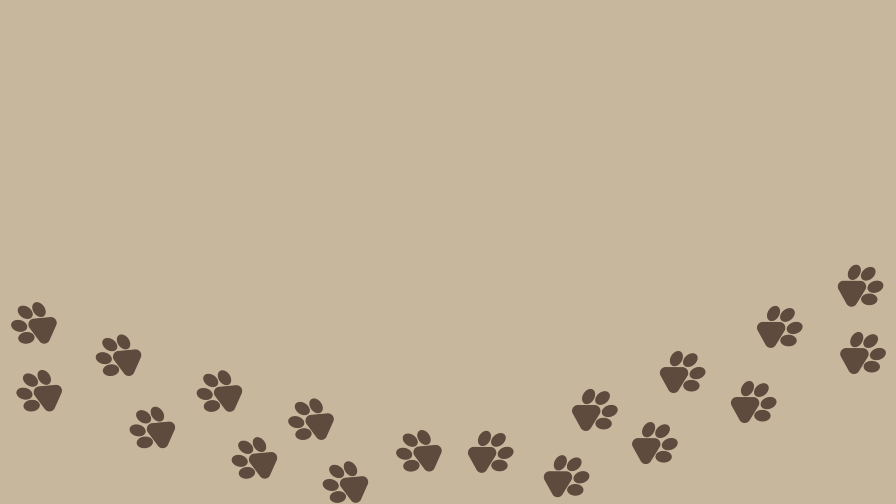
This background is drawn by a WebGL 2 fragment shader. Its source:

```glsl
#version 300 es
precision highp float;
// Draws four curving trails of dark paw prints climbing both sides of a plain tan ground.

uniform vec2 u_resolution;
out vec4 fragColor;

// Lengths are in grid units: GRID.y units span the canvas height.
const vec2 GRID = vec2(768.0, 432.0);
const vec3 GROUND = vec3(0.775, 0.718, 0.616);
const vec3 PRINT = vec3(0.373, 0.294, 0.243);

const vec2 PAD_OFFSET = vec2(5.0, -4.0);
const vec2 PAD_FRONT = vec2(6.2, 0.0);
const vec2 PAD_REAR = vec2(-6.3, 7.0);
const float PAD_ROUND = 5.0;
const vec2 TOE_SIZE = vec2(7.0, 5.0);
const float TOE_SPREAD = radians(40.0);
const float TOE_REACH_INNER = 18.6;
const float TOE_REACH_OUTER = 15.3;
const float HEADING_LEFT = radians(156.0);
const float HEADING_RIGHT = radians(151.0);

vec2 rotate(vec2 p, float angle) {
    float c = cos(angle), s = sin(angle);
    return vec2(c * p.x - s * p.y, s * p.x + c * p.y);
}

float segmentDistance(vec2 p, vec2 a, vec2 b) {
    vec2 ab = b - a;
    float t = clamp(dot(p - a, ab) / dot(ab, ab), 0.0, 1.0);
    return length(p - a - ab * t);
}

float ellipseDistance(vec2 p, vec2 radii) {
    float k = length(p / radii);
    float slope = length(p / (radii * radii));
    return k * (k - 1.0) / max(slope, 0.001);
}

// A paw facing +x, with its pad at the origin.
float pawDistance(vec2 p) {
    // Thick edges fill the small triangular pad completely.
    vec2 q = vec2(p.x, abs(p.y));
    float d = min(segmentDistance(q, PAD_FRONT, PAD_REAR),
                  segmentDistance(q, PAD_REAR, vec2(PAD_REAR.x, 0.0))) - PAD_ROUND;

    // Four toes fan out around the front of the pad.
    for (int i = 0; i < 4; i++) {
        float place = float(i) - 1.5;
        float angle = place * TOE_SPREAD;
        float reach = abs(place) < 1.0 ? TOE_REACH_INNER : TOE_REACH_OUTER;
        vec2 toe = p - reach * vec2(cos(angle), sin(angle));
        d = min(d, ellipseDistance(rotate(toe, -0.5 * angle), TOE_SIZE));
    }
    return d;
}

// Steps along a bent path; sway shifts alternate prints to either side.
float trailDistance(vec2 p, vec2 start, vec2 stride, vec2 bend, vec2 sway, int count) {
    float side = sign(stride.x);
    float heading = side < 0.0 ? HEADING_LEFT : HEADING_RIGHT;
    float d = GRID.x;
    for (int i = 0; i < count; i++) {
        float k = float(i);
        float foot = 1.0 - 2.0 * mod(k, 2.0);
        vec2 local = p - (start + stride * k + bend * k * k + sway * foot);
        local.x *= -side;
        d = min(d, pawDistance(rotate(local - PAD_OFFSET, -heading)));
    }
    return d;
}

void main() {
    float unitsPerPixel = GRID.y / u_resolution.y;
    vec2 p = (gl_FragCoord.xy - 0.5 * u_resolution) * unitsPerPixel + 0.5 * GRID;

    // Upper trails, left then right.
    float d = trailDistance(p, vec2(357.25, 47.0), vec2(-88.5, 23.8),
                            vec2(1.5, 0.9), vec2(2.75, -1.2), 5);
    d = min(d, trailDistance(p, vec2(422.75, 46.1), vec2(85.25, 32.8),
                             vec2(-1.5, 0.7), vec2(-2.75, -1.2), 5));
    // Lower trails, left then right.
    d = min(d, trailDistance(p, vec2(297.0, 19.0), vec2(-73.25, 18.0),
                             vec2(-4.75, 2.7), vec2(0.0), 4));
    d = min(d, trailDistance(p, vec2(485.0, 24.0), vec2(71.2, 25.0),
                             vec2(4.5, 3.4), vec2(0.0), 4));

    float coverage = 1.0 - smoothstep(-0.6, 0.6, d / unitsPerPixel);
    fragColor = vec4(mix(GROUND, PRINT, coverage), 1.0);
}
```
